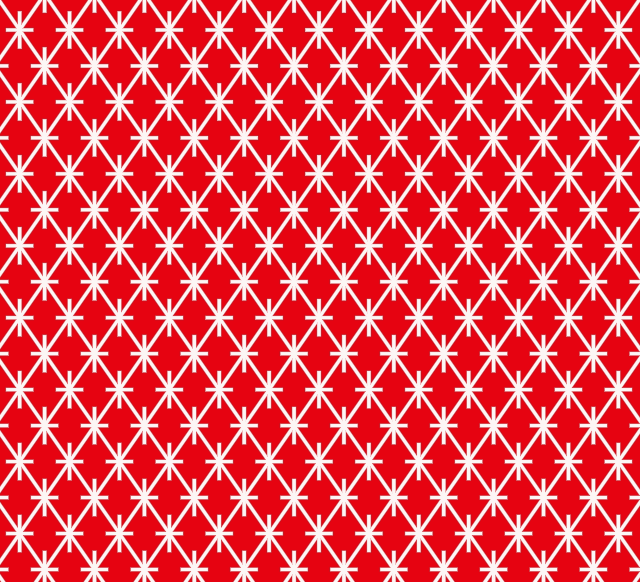
Write a Shadertoy shader that draws this pattern.

```glsl
// White eight-armed stars joined by a diamond lattice on bright red.
// Folding maps every star of the staggered grid onto one quadrant; the
// diagonals and bars are distance functions with a soft, darker red rim.

const vec3 RED   = vec3(0.90, 0.01, 0.065);
const vec3 RIM   = vec3(0.78, 0.07, 0.12);
const vec3 WHITE = vec3(0.99, 0.965, 0.96);

// Lengths are fractions of the canvas height.
const vec2  PERIOD     = vec2(0.08572, 0.1236);   // holds two staggered stars
const vec2  ORIGIN     = vec2(-0.0017, -0.0459);  // one star, from the centre
const vec2  ARM        = vec2(0.0236, 0.0322);    // half lengths of the bars
const float BAR_HALF_X = 0.0033;                  // half width, upright bar
const float BAR_HALF_Y = 0.0031;                  // half width, level bar
const float LINE_HALF  = 0.0031;                  // half width, diagonals
const float SOFTNESS   = 0.0014;                  // half width of the edge ramp
const float RIM_START  = 0.0010;
const float RIM_END    = 0.0024;

float boxDistance(vec2 p, vec2 halfSize) {
    vec2 d = abs(p) - halfSize;
    return length(max(d, 0.0)) + min(max(d.x, d.y), 0.0);
}

// Offset to the nearest star, folded into the positive quadrant.
vec2 foldToStar(vec2 p) {
    vec2 q = abs(p - PERIOD * round(p / PERIOD));
    vec2 t = q / PERIOD;
    return t.x + t.y > 0.5 ? abs(0.5 * PERIOD - q) : q;
}

float starLattice(vec2 p) {
    vec2 q = foldToStar(p);
    float diagonal = abs(q.x * PERIOD.y - q.y * PERIOD.x) / length(PERIOD) - LINE_HALF;
    float upright = boxDistance(q, vec2(BAR_HALF_X, ARM.y));
    float level = boxDistance(q, vec2(ARM.x, BAR_HALF_Y));
    return min(diagonal, min(upright, level));
}

void mainImage(out vec4 fragColor, in vec2 fragCoord) {
    vec2 p = (fragCoord - 0.5 * iResolution.xy) / iResolution.y;
    float d = starLattice(p - ORIGIN);

    // Rim darkens the red beside each line, then white covers the line.
    float edge = max(SOFTNESS, 0.6 / iResolution.y);
    float rim = 1.0 - smoothstep(RIM_START, RIM_END, d);
    float cover = 1.0 - smoothstep(-edge, edge, d);
    vec3 colour = mix(mix(RED, RIM, rim), WHITE, cover);

    fragColor = vec4(colour, 1.0);
}
```
